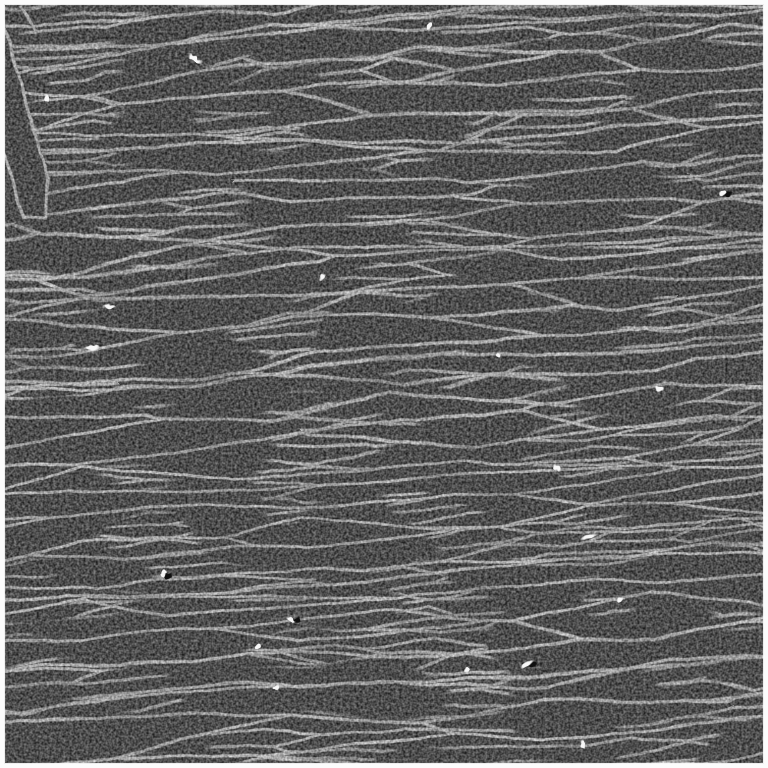
This texture is drawn by a three.js fragment shader. Its source:

```glsl
// Grey micrograph of long, thin laths with bright boundaries and grainy film.
// Stretched Voronoi cells are bent by gradient noise, with a finer patchy layer,
// long seams, one steep grain at the upper left, bright specks and a white frame.
varying vec2 vUv;

vec2 hash22(vec2 p) {
  vec3 q = fract(p.xyx * vec3(0.1031, 0.1030, 0.0973));
  q += dot(q, q.yzx + 33.33);
  return fract((q.xx + q.yz) * q.zy);
}

float cornerSlope(vec2 corner, vec2 offset) {
  float angle = 6.2832 * hash22(corner).x;
  return dot(vec2(cos(angle), sin(angle)), offset);
}

float gradientNoise(vec2 p) {
  vec2 i = floor(p), f = fract(p);
  vec2 u = f * f * f * (f * (f * 6.0 - 15.0) + 10.0);
  vec2 e = vec2(1.0, 0.0);
  float low = mix(cornerSlope(i, f), cornerSlope(i + e, f - e), u.x);
  float high = mix(cornerSlope(i + e.yx, f - e.yx), cornerSlope(i + e.xx, f - e.xx), u.x);
  return mix(low, high, u.y);
}

// Distance, in canvas units, to the boundary of stretched Voronoi cells.
// Steep end walls are dropped, so that laths taper and some lines end freely.
float lathDistance(vec2 p, vec2 size) {
  vec2 q = p / size, cell = floor(q), nearCell = cell, nearest = vec2(9.0);
  for (int j = -1; j <= 1; j++) {
    for (int i = -1; i <= 1; i++) {
      vec2 c = cell + vec2(float(i), float(j));
      vec2 r = c + hash22(c + 40.0) - q;
      if (dot(r, r) < dot(nearest, nearest)) {
        nearest = r;
        nearCell = c;
      }
    }
  }
  float d = 1.0;
  for (int j = -2; j <= 2; j++) {
    for (int i = -2; i <= 2; i++) {
      vec2 c = nearCell + vec2(float(i), float(j));
      vec2 r = c + hash22(c + 40.0) - q;
      vec2 across = r - nearest;
      if (dot(across, across) > 0.0001 && abs(across.x) < 3.0 * abs(across.y)) {
        d = min(d, dot(0.5 * (r + nearest), across) / length(across / size));
      }
    }
  }
  return d;
}

float segmentDistance(vec2 p, vec2 a, vec2 b) {
  vec2 ab = b - a;
  return length(p - a - ab * clamp(dot(p - a, ab) / dot(ab, ab), 0.0, 1.0));
}

float boundaryLine(float d) {
  return 1.0 - smoothstep(0.0008, 0.0031, d);
}

void main() {
  vec2 uv = vUv;

  // Bend the laths and let them rise slightly to the right
  vec2 p = uv + 3.0;
  p.y -= 0.06 * uv.x;
  p.y += 0.035 * gradientNoise(uv * vec2(1.6, 3.5) + 5.0);
  p.y += 0.004 * gradientNoise(uv * vec2(14.0, 28.0) + 17.0);
  p.y += 0.0013 * gradientNoise(uv * 60.0 + 31.0);

  // Coarse laths, patches of fine laths and long seams
  float lines = boundaryLine(lathDistance(p, vec2(0.28, 0.037)));
  float patches = smoothstep(0.02, 0.14, gradientNoise(uv * vec2(6.0, 15.0) + 71.0));
  lines = max(lines, 0.9 * patches * boundaryLine(lathDistance(p + 7.0, vec2(0.13, 0.019))));
  float seam = (p.y + 0.025 * gradientNoise(uv * vec2(2.0, 4.0) + 53.0)) * 7.0;
  lines = max(lines, boundaryLine(abs(fract(seam) - 0.5) / 7.0));
  lines *= 0.87 + 0.5 * gradientNoise(uv * vec2(9.0, 35.0) + 11.0);

  // Steep grain at the upper left
  vec2 s = uv + 0.003 * gradientNoise(uv * 40.0 + 3.0);
  float rightWall = 0.0625 - 0.28 * max(s.y - 0.766, 0.0);
  lines *= 1.0 - step(s.x, rightWall) * step(0.716, s.y);
  float wall = segmentDistance(s, vec2(0.0, 0.99), vec2(0.0625, 0.766));
  wall = min(wall, segmentDistance(s, vec2(0.0625, 0.766), vec2(0.060, 0.716)));
  wall = min(wall, segmentDistance(s, vec2(0.060, 0.716), vec2(0.030, 0.716)));
  wall = min(wall, segmentDistance(s, vec2(0.030, 0.716), vec2(0.006, 0.802)));
  wall = min(wall, segmentDistance(s, vec2(0.026, 0.99), vec2(0.046, 0.96)));
  lines = max(lines, 0.9 * boundaryLine(wall));

  // Film grain over matrix and boundaries
  float grain = 0.22 * gradientNoise(uv * 233.0) + 0.19 * gradientNoise(uv * 377.0 + 91.0);
  float grey = mix(0.305, 0.69, clamp(lines, 0.0, 1.0)) + grain;

  // Bright specks, a few beside a dark pore
  for (int k = 0; k < 20; k++) {
    float id = float(k);
    vec2 shape = hash22(vec2(id, 8.0));
    vec2 r = uv - 0.03 - 0.94 * hash22(vec2(id, 2.0));
    r += 0.003 * gradientNoise(uv * 150.0 + id);
    float pore = step(mod(id, 6.0), 0.5);
    float hole = length((r - vec2(0.007, -0.001)) / vec2(0.006, 0.004));
    grey = mix(grey, 0.06, pore * (1.0 - smoothstep(0.6, 1.1, hole)));
    float angle = 3.1416 * shape.x;
    r = mat2(cos(angle), -sin(angle), sin(angle), cos(angle)) * r;
    float speck = length(r / vec2(0.004 + 0.009 * shape.y * shape.y, 0.0035));
    grey = mix(grey, 0.97, 1.0 - smoothstep(0.55, 1.1, speck));
  }

  // White frame
  vec2 fromCentre = abs(uv - 0.5);
  float frame = smoothstep(0.4925, 0.4945, max(fromCentre.x, fromCentre.y));
  grey = mix(clamp(grey, 0.0, 1.0), 0.99, frame);
  gl_FragColor = vec4(vec3(grey), 1.0);
}
```
